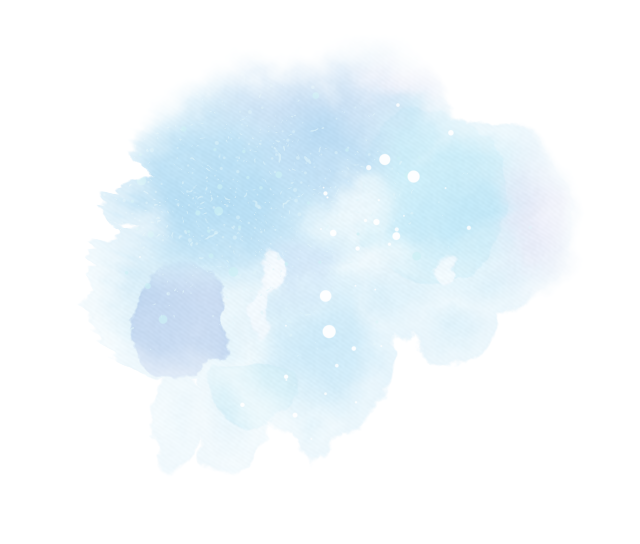
This background is drawn by a Shadertoy shader. Its source:

```glsl
// Pale blue watercolour wash on white paper, with splatter and a fine twill grain.

// Hash without sine, 0..1
float hash(vec2 p) {
    vec3 q = fract(p.xyx * .1031);
    q += dot(q, q.yzx + 33.33);
    return fract((q.x + q.y) * q.z);
}

float noise(vec2 p) {
    vec2 i = floor(p), f = fract(p), e = vec2(0, 1);
    f = f * f * (3. - 2. * f);
    return mix(mix(hash(i), hash(i + e.yx), f.x),
               mix(hash(i + e), hash(i + e.yy), f.x), f.y);
}

float fbm(vec2 p) {
    float sum = 0., amp = .5;
    for (int i = 0; i < 5; i++) {
        sum += amp * noise(p);
        p = mat2(1.6, 1.2, -1.2, 1.6) * p + 17.;
        amp *= .5;
    }
    return sum;
}

// Centred noise vector
vec2 wander(vec2 p) {
    return vec2(fbm(p + 3.), fbm(p + 41.)) - .48;
}

// Approximate distance to an ellipse; area = centre, radii
float ellipse(vec2 p, vec4 area) {
    return (length((p - area.xy) / area.zw) - 1.) * min(area.z, area.w);
}

// Wedge of bare paper that opens to the left of its tip
float wedge(vec2 p, vec2 tip, float slope) {
    vec2 q = vec2(tip.x - p.x, p.y - tip.y);
    return smoothstep(-.003, .003, min(slope * q.x - q.y, q.y + .08 * q.x));
}

// Soft wet-in-wet stain
void stain(inout vec3 col, vec2 p, vec4 area, vec3 pigment) {
    float d = length((p - area.xy) / area.zw);
    col = mix(col, pigment, .88 * exp(-d * d * d));
}

// Dried layer with a crisp, slightly darker rim
void layer(inout vec3 col, vec2 p, vec4 area, vec3 pigment, float amount) {
    float d = ellipse(p, area), inside = amount * smoothstep(.003, -.003, d);
    col = mix(col, pigment, inside);
    col -= vec3(.035, .02, .008) * inside * exp(-abs(d) / .004);
}

// Outline of the whole wash
float washShape(vec2 p) {
    float d = ellipse(p, vec4(-.083, .148, .275, .229));
    d = min(d, ellipse(p, vec4(.10, .24, .145, .165)));
    d = min(d, ellipse(p, vec4(.27, .10, .195, .185)));
    d = min(d, ellipse(p, vec4(-.235, -.05, .19, .155)));
    d = min(d, ellipse(p, vec4(-.02, -.11, .16, .20)));
    d = min(d, ellipse(p, vec4(.15, -.02, .12, .10)));
    d = min(d, ellipse(p, vec4(-.174, -.265, .07, .10)));
    d = min(d, ellipse(p, vec4(-.263, -.28, .037, .09)));
    d = min(d, ellipse(p, vec4(-.01, -.285, .047, .056)));
    d = min(d, ellipse(p, vec4(.246, -.104, .075, .07)));
    d = min(d, ellipse(p, vec4(-.335, .118, .07, .05)));
    return min(d, ellipse(p, vec4(-.385, -.02, .045, .07)));
}

// Scattered drops on a turned grid, densest mid-area; slant leans the area
float drops(vec2 p, float cell, float size, float chance, vec4 area, float slant) {
    mat2 turn = mat2(.8, .6, -.6, .8);
    vec2 g = turn * p / cell, id = floor(g), key = id + 900. * cell + 200.;
    vec2 at = id + .25 + .5 * vec2(hash(key + 5.3), hash(key + 9.7));
    vec2 q = (at * cell) * turn - area.xy;
    q.x -= slant * q.y;
    q /= area.zw;
    float h = hash(key + 2.1), aa = .8 / iResolution.y;
    float d = length(g - at) * cell - size * (.3 + .7 * h * h);
    return step(hash(key), chance * exp(-dot(q, q))) * smoothstep(aa, -aa, d);
}

void mainImage(out vec4 fragColor, in vec2 fragCoord) {
    vec2 p = (fragCoord - .5 * iResolution.xy) / iResolution.y;
    vec2 wobble = wander(p * 13.);
    vec2 w = p + .055 * wobble + .016 * wander(p * 45.);
    vec2 s = p + .1 * wobble;

    // Wet stains, broad to small
    vec3 col = vec3(.885, .953, .983), pale = vec3(.92, .966, .986);
    layer(col, w, vec4(.208, .14, .14, .16), vec3(.82, .935, .972), .6);
    stain(col, s, vec4(0, .316, .19, .10), vec3(.79, .875, .955));
    stain(col, s, vec4(-.197, .14, .20, .14), vec3(.69, .855, .95));
    stain(col, s, vec4(.01, .22, .11, .07), vec3(.74, .865, .955));
    stain(col, s, vec4(.22, .20, .10, .09), vec3(.78, .92, .97));
    stain(col, s, vec4(.24, .10, .12, .06), vec3(.76, .91, .97));
    stain(col, s, vec4(.414, .087, .07, .11), vec3(.91, .92, .97));
    stain(col, s, vec4(.175, .365, .09, .05), vec3(.94, .945, .98));
    stain(col, s, vec4(.04, -.14, .13, .10), vec3(.81, .92, .975));
    stain(col, s, vec4(-.03, .02, .07, .06), vec3(.80, .89, .965));
    stain(col, s, vec4(.07, .125, .07, .05), pale);
    stain(col, s, vec4(.11, .02, .07, .04), pale);
    stain(col, s, vec4(-.13, -.08, .05, .09), pale);
    stain(col, s, vec4(-.41, -.09, .07, .12), pale);
    stain(col, s, vec4(-.20, -.30, .13, .10), pale);

    // Dried layers and bare gaps
    vec3 bare = vec3(.98, .99, 1);
    float fade = smoothstep(.05, -.05, p.y);
    layer(col, w, vec4(-.254, -.09, .088, .11), vec3(.765, .84, .94), .85 * fade);
    layer(col, w, vec4(-.12, -.219, .085, .062), vec3(.84, .94, .972), .75);
    layer(col, w, vec4(-.09, .01, .026, .04), bare, .8);
    layer(col, w, vec4(-.10, -.065, .017, .05), bare, .75);
    layer(col, w, vec4(.235, .003, .018, .03), bare, .7);

    // Pigment mottling and diagonal paper twill
    col += vec3(.08, .045, .02) * (fbm(p * 9. + 70.) - .48);
    col += .016 * (noise(p * 190.) - .5);
    col += .005 * sin(dot(p, vec2(520, 760)) + 5. * noise(p * 22.));

    // Splatter: fine spray at left, larger drops along a slanted band
    vec4 spray = vec4(-.16, .13, .24, .17), band = vec4(.08, .03, .09, .32);
    vec3 mist = vec3(.88, .96, .98), white = vec3(1);
    col = mix(col, mist, .6 * drops(s, .011, .0027, .45, spray, 0.));
    col = mix(col, mist, .5 * drops(p, .017, .004, .4, spray, 0.));
    col = mix(col, vec3(.80, .94, .96), .7 * drops(p, .038, .009, .45, spray, 0.));
    col = mix(col, white, .95 * drops(p, .052, .0125, .35, band, .33));
    col = mix(col, white, .85 * drops(p, .027, .005, .2, band, .33));

    // Edge: crisp below, feathered on top, dry bristles at left
    float bristle = noise(mat2(12, 50, 5, 130) * p) - .5;
    float d = washShape(w) + .022 * bristle * smoothstep(-.26, -.38, p.x);
    float top = smoothstep(.17, .33, p.y) * smoothstep(.28, .14, p.x);
    float feather = .004 + .032 * max(top, .6 * smoothstep(.36, .45, p.x));
    float cover = smoothstep(feather, -feather, d);
    cover *= 1. - max(wedge(w, vec2(-.30, .168), 1.1), wedge(w, vec2(-.362, .061), 1.4));
    cover *= mix(.55, 1., smoothstep(0., -.07, d));
    col -= vec3(.04, .02, .008) * (1. - top) * exp(-abs(d) / .004);

    fragColor = vec4(mix(white, clamp(col, 0., 1.), cover), 1);
}
```
